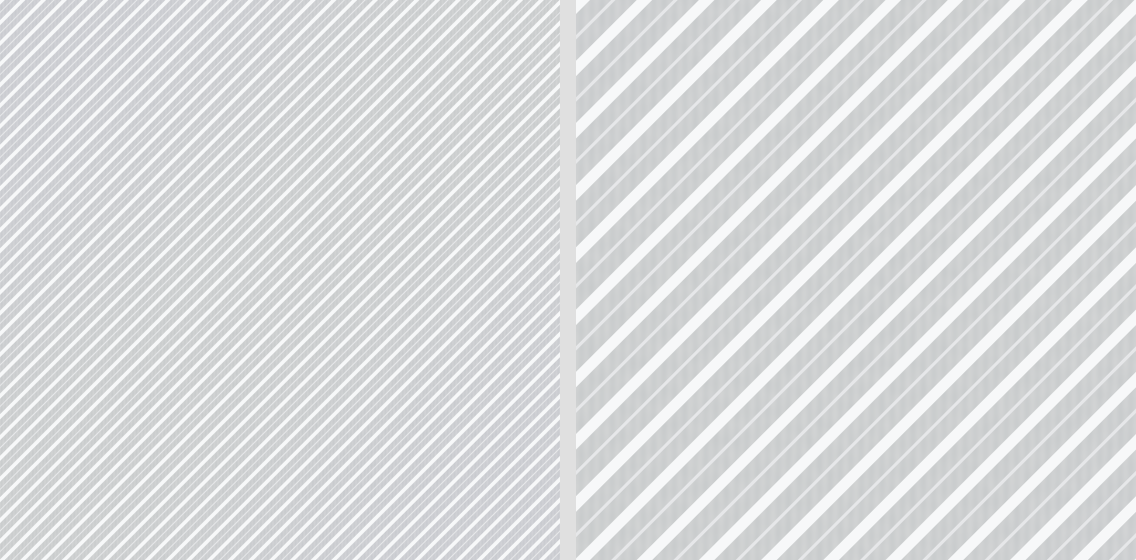
Left: the whole. Right: its middle third, enlarged.
This pattern is drawn by a Shadertoy shader. Its source:

```glsl
// Diagonal pinstripe cloth: broad white stripes with a thin pale line midway between.
// Stripes are distances in a repeating diagonal coordinate; fine ribs and gradient
// noise vary the grey ground, which cools slightly toward two opposite corners.

const float REPEATS = 27.0;        // stripes across and down
const float PHASE = 0.10;          // stripe offset, in periods
const float BROAD_WIDTH = 0.25;    // widths are fractions of a period
const float THIN_WIDTH = 0.07;
const float RIBS_PER_STRIPE = 6.0;
const float RIB_STRENGTH = 0.22;
const float GRAIN_SCALE = 110.0;
const float GRAIN_STRENGTH = 0.35;
const float COOL_STRENGTH = 0.012;

const vec3 GREY_DARK = vec3(0.785, 0.795, 0.805);
const vec3 GREY_LIGHT = vec3(0.832, 0.836, 0.843);
const vec3 THIN_COLOR = vec3(0.90, 0.905, 0.912);
const vec3 BROAD_COLOR = vec3(0.967, 0.973, 0.975);
const float TAU = 6.2831853;

vec2 hashGradient(vec2 cell) {
    vec3 p = fract(vec3(cell.xyx) * vec3(0.1031, 0.1030, 0.0973));
    p += dot(p, p.yzx + 33.33);
    float angle = TAU * fract((p.x + p.y) * p.z);
    return vec2(cos(angle), sin(angle));
}

float gradientNoise(vec2 p) {
    vec2 i = floor(p);
    vec2 f = fract(p);
    vec2 w = f * f * f * (f * (f * 6.0 - 15.0) + 10.0);
    float a = dot(hashGradient(i), f);
    float b = dot(hashGradient(i + vec2(1, 0)), f - vec2(1, 0));
    float c = dot(hashGradient(i + vec2(0, 1)), f - vec2(0, 1));
    float d = dot(hashGradient(i + vec2(1, 1)), f - vec2(1, 1));
    return mix(mix(a, b, w.x), mix(c, d, w.x), w.y);
}

// Share of a pixel covered by a line of the given width, centred on whole numbers
float lineCoverage(float u, float width, float pixel) {
    float d = abs(fract(u + 0.5) - 0.5);
    float left = max(d - 0.5 * pixel, -0.5 * width);
    float right = min(d + 0.5 * pixel, 0.5 * width);
    return clamp((right - left) / pixel, 0.0, 1.0);
}

void mainImage(out vec4 fragColor, in vec2 fragCoord) {
    vec2 uv = fragCoord / iResolution.y;
    float diagonal = uv.x - uv.y;
    float u = REPEATS * diagonal - PHASE;
    float pixel = REPEATS * sqrt(2.0) / iResolution.y;

    // Grey ground with fine upright ribs and soft grain
    float rib = cos(TAU * REPEATS * RIBS_PER_STRIPE * uv.x);
    float grain = gradientNoise(uv * GRAIN_SCALE);
    float tone = 0.42 + RIB_STRENGTH * rib + GRAIN_STRENGTH * grain;
    vec3 color = mix(GREY_DARK, GREY_LIGHT, clamp(tone, 0.0, 1.0));

    // Cooler tint away from the rising diagonal
    float cool = smoothstep(0.1, 0.8, abs(diagonal)) - 0.4;
    color += COOL_STRENGTH * cool * vec3(0.0, -0.3, 1.0);

    // Thin line between the stripes, then the broad stripe
    color = mix(color, THIN_COLOR, lineCoverage(u + 0.5, THIN_WIDTH, pixel));
    color = mix(color, BROAD_COLOR, lineCoverage(u, BROAD_WIDTH, pixel));

    fragColor = vec4(color, 1.0);
}
```
